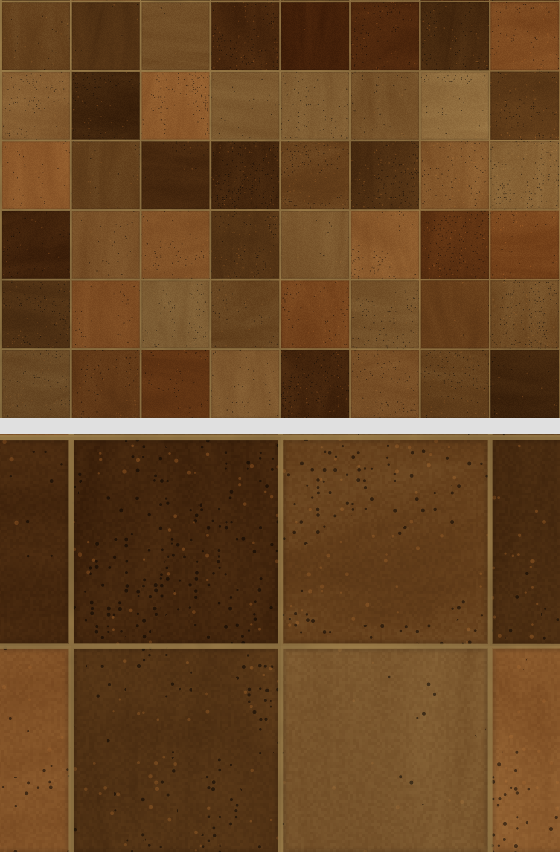
Top, the full canvas; bottom, a detail of the centre.
A WebGL 1 fragment shader for this texture:

```glsl
precision highp float;
// Wall of worn brown ceramic tiles, eight across and six down, with thin pale grout.

uniform vec2 u_resolution;

const vec2 TILE_COUNT = vec2(8.02, 6.01);
const vec2 GRID_SHIFT = vec2(0.013, 0.02);
const vec3 UMBER = vec3(0.18, 0.09, 0.02);
const vec3 BROWN = vec3(0.385, 0.245, 0.105);
const vec3 SAND = vec3(0.60, 0.47, 0.28);
const vec3 GROUT = vec3(0.63, 0.51, 0.30);
const vec3 RUST = vec3(1.10, 0.93, 0.80);

float hash(vec2 p) {
  vec3 q = fract(p.xyx * vec3(0.1031, 0.1030, 0.0973));
  q += dot(q, q.yzx + 33.33);
  return fract((q.x + q.y) * q.z);
}

vec2 hash2(vec2 p) {
  return vec2(hash(p + 17.3), hash(p + 71.9));
}

// Layered, warped sines: soft stains and streaks, about -1 to 1
float clouds(vec2 p) {
  float sum = 0.0;
  float amp = 0.5;
  for (int i = 0; i < 5; i++) {
    p = mat2(0.8, 0.6, -0.6, 0.8) * p * 1.6 + 0.9 * sin(p.yx * 1.1);
    sum += amp * sin(p.x) * cos(p.y + 0.7);
    amp *= 0.68;
  }
  return sum;
}

// Cellular specks: one small dot in a share of the cells
float specks(vec2 p, float share, float blur) {
  vec2 cell = floor(p);
  vec2 centre = 0.3 + 0.4 * hash2(cell);
  float radius = mix(0.16, 0.34, hash(cell + 5.7));
  float dotMask = 1.0 - smoothstep(radius - blur, radius + blur, length(p - cell - centre));
  return dotMask * step(hash(cell + 41.1), share);
}

// Brown ramp from dark to pale
vec3 glaze(float tone) {
  vec3 low = mix(UMBER, BROWN, clamp(tone * 2.0, 0.0, 1.0));
  return mix(low, SAND, clamp(tone * 2.0 - 1.0, 0.0, 1.15));
}

// Surface of one tile; local runs from 0 to 1
vec3 tileColor(vec2 local, vec2 id, float glow, float pixel) {
  vec2 seed = hash2(id + 3.0) * 40.0;
  float base = mix(0.10, 0.84, hash(id + 9.0));
  float wear = hash(id + 23.0);
  vec2 stretch = hash(id + 31.0) < 0.6 ? vec2(5.0, 1.1) : vec2(1.1, 5.0);

  // Streaks, blotches and fine grain
  float streak = clouds(local * stretch + seed);
  float blotch = clouds(local * 1.6 + seed.yx);
  float grain = hash(floor(local * 72.0) + id * 91.0) - 0.5;
  float tone = base + 0.065 * streak + 0.07 * wear * blotch + 0.08 * grain;
  tone += 0.14 * glow;
  vec3 color = glaze(tone);
  color *= mix(vec3(1.0), RUST, smoothstep(0.5, 1.0, hash(id + 57.0)));

  // Dark pits gather in bands, with sparse bright flecks on dark tiles
  float share = 0.22 * wear * smoothstep(-0.5, 0.6, streak + 0.5 * blotch);
  float blur = max(0.08, 18.0 * pixel);
  float pits = specks(local * 36.0 + id * 53.0, share, blur);
  float flecks = specks(local * 33.0 + id * 67.0, 0.05 * wear, blur);
  color *= 1.0 - 0.5 * pits;
  color += flecks * (1.0 - base) * vec3(0.20, 0.12, 0.05);
  return color;
}

void main() {
  vec2 uv = gl_FragCoord.xy / u_resolution;
  vec2 grid = vec2(uv.x, 1.0 - uv.y) * TILE_COUNT - GRID_SHIFT;
  vec2 id = floor(grid);
  vec2 local = grid - id;
  vec2 pixel = TILE_COUNT / u_resolution;

  // Lamp light at the right, falling off to the lower left
  float rise = (uv.y - 0.57) / 0.32;
  float glow = smoothstep(0.5, 1.05, uv.x) * exp(-rise * rise);
  float shade = 0.91 + 0.09 * smoothstep(0.0, 0.65, uv.x * 0.5 + uv.y * 0.6);

  vec3 color = tileColor(local, id, glow, pixel.x);

  // Rounded tile rim and grout, which thins toward the light
  vec2 edge = min(local, 1.0 - local);
  color *= 0.88 + 0.12 * smoothstep(0.012, 0.04, min(edge.x, edge.y));
  float halfWidth = mix(0.013, 0.009, smoothstep(0.45, 1.0, uv.x));
  vec2 cover = 1.0 - smoothstep(halfWidth - 0.5 * pixel, halfWidth + 0.5 * pixel, edge);
  float joint = max(cover.x, cover.y);
  vec3 groutColor = GROUT * (0.94 + 0.08 * clouds(grid * 3.0));
  color = mix(color, groutColor, joint * mix(0.95, 0.75, uv.x));

  gl_FragColor = vec4(color * shade * (1.0 + 0.08 * glow), 1.0);
}
```
